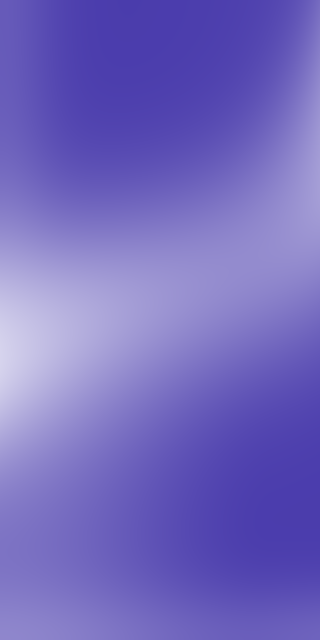
This background is drawn by a WebGL 1 fragment shader. Its source:

```glsl
precision highp float;

uniform vec2 u_resolution;

float bell(float d, float width) {
    float q = d / width;
    return exp(-q * q);
}

// Soft glow around a rising ridge, brightest at the left
float ridgeGlow(vec2 uv) {
    float center = 0.44 + 0.18 * uv.x + 0.09 * pow(uv.x, 8.0);
    float above = 0.118 + 0.028 * pow(1.0 - uv.x, 2.0) + 0.1 * pow(uv.x, 6.0);
    float below = 0.115 + 0.02 * uv.x + 0.02 * pow(uv.x, 8.0);
    float d = uv.y - center;
    return bell(d, 1.4142 * (d > 0.0 ? above : below));
}

// Faint light in the deep areas over and under the ridge
float ambientGlow(vec2 uv) {
    float upper = 0.2 * bell(uv.x, 0.17) + 0.08 * pow(uv.x, 4.0);
    float lower = 0.33 * (1.0 - smoothstep(0.0, 0.85, uv.x));
    float rim = (0.16 + 0.1 * uv.x * uv.x) * bell(uv.y, 0.085);
    return mix(lower, upper, smoothstep(0.3, 0.65, uv.y)) + rim;
}

void main() {
    vec2 uv = gl_FragCoord.xy / u_resolution;

    float peak = 0.48 + 0.52 * pow(1.0 - uv.x, 2.2) + 0.17 * pow(uv.x, 8.0);
    float light = mix(ambientGlow(uv), peak, ridgeGlow(uv));

    vec3 indigo = vec3(0.29, 0.235, 0.675);
    vec3 lavender = vec3(0.84, 0.83, 0.93);
    gl_FragColor = vec4(mix(indigo, lavender, light), 1.0);
}
```
